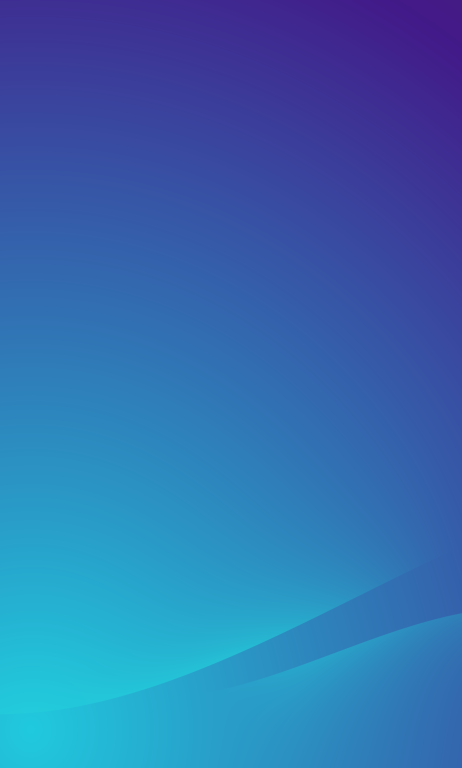
Write a Shadertoy shader that draws this background.

```glsl
// Indigo to cyan radial gradient with two softly glowing waves along the bottom.

// Height of the large wave crest, as a fraction of the canvas
float upperWave(float x) {
    return 0.070 + x * x * (0.382 - 0.163 * x);
}

// Height of the smaller wave that rises on the right
float lowerWave(float x) {
    float t = (x - 0.476) / 0.524;
    return 0.1016 + t * (0.070 + t * (0.100 - 0.070 * t));
}

// Radial ramp spreading from the lower left corner
vec3 backdrop(vec2 uv, float aspect) {
    vec2 offset = vec2(uv.x * aspect, uv.y) - vec2(0.04, 0.05);
    float d = length(offset * vec2(1.1, 1.0));
    vec3 ramp = vec3(0.125, 0.79, 0.87) + d * vec3(0.125, -0.64, -0.31);
    return max(ramp, vec3(0.0, 0.10, 0.51));
}

void mainImage(out vec4 fragColor, in vec2 fragCoord) {
    vec2 uv = fragCoord / iResolution.xy;
    float edge = 0.75 / iResolution.y;
    vec3 color = backdrop(uv, iResolution.x / iResolution.y);
    vec3 glowColor = vec3(0.135, 0.80, 0.855);

    // Glow resting on the large wave, fading toward the right
    float above = uv.y - upperWave(uv.x);
    float upperGlow = 0.75 * (1.0 - smoothstep(0.45, 1.0, uv.x));
    upperGlow *= exp(-max(above, 0.0) / 0.06) * smoothstep(-edge, edge, above);
    color = mix(color, glowColor, upperGlow);

    // Glow hanging under the small wave, fading in from the left
    float below = lowerWave(uv.x) - uv.y;
    float lowerGlow = 0.45 * smoothstep(0.42, 0.68, uv.x);
    lowerGlow *= 1.0 - 0.35 * smoothstep(0.7, 1.0, uv.x);
    lowerGlow *= exp(-max(below, 0.0) / 0.055) * smoothstep(-edge, edge, below);
    color = mix(color, glowColor, lowerGlow);

    fragColor = vec4(color, 1.0);
}
```
